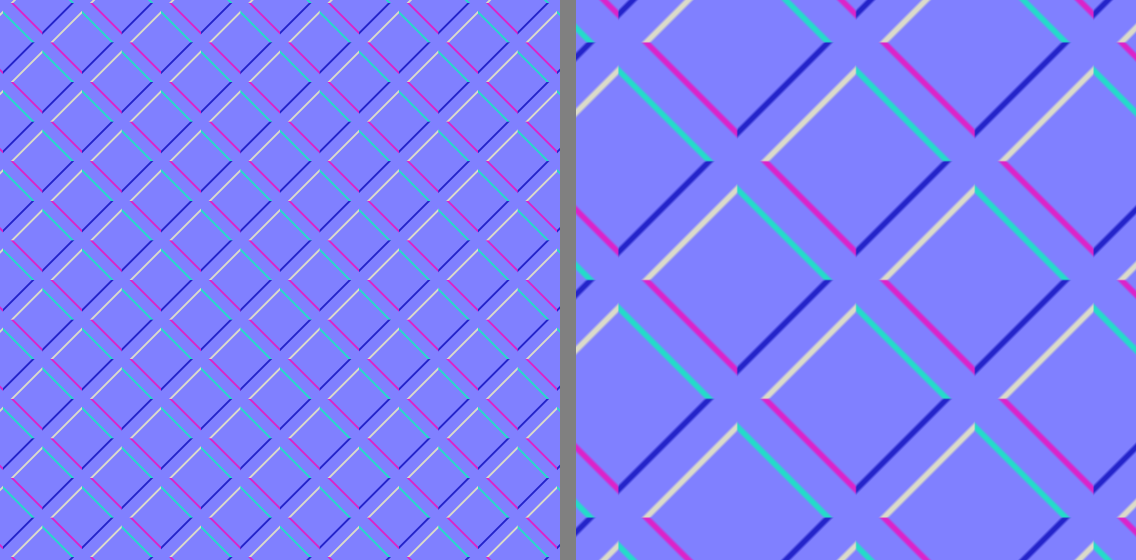
Left, the full canvas; right, a detail of the centre.
Reproduce this texture map procedurally as a three.js fragment shader.

```glsl
// Normal map of a diagonal lattice of square tiles with thin bevelled rims.
varying vec2 vUv;

// 1 inside the band between inner and outer, with soft edges
float band(float d, float inner, float outer, float soft) {
  return smoothstep(inner - soft, inner + soft, d)
       * (1.0 - smoothstep(outer - soft, outer + soft, d));
}

void main() {
  // Lattice turned 45 degrees about the centre, ten cells per canvas width
  vec2 p = vUv - 0.5;
  vec2 lattice = 10.0 * vec2(p.x + p.y, p.y - p.x) * inversesqrt(2.0);
  vec2 cell = fract(lattice) - 0.5;
  vec2 a = abs(cell);

  // Square rim around each tile
  float rim = band(max(a.x, a.y), 0.366, 0.4, 0.011);

  // Slope of the nearest side, blended at the mitred corners
  vec2 risingSide = sign(cell.x) * vec2(-1.0, 1.0);
  vec2 fallingSide = sign(cell.y) * vec2(1.0, 1.0);
  vec2 slope = mix(fallingSide, risingSide, smoothstep(-0.01, 0.01, a.x - a.y));

  // Flat normal, tilted along the rim
  vec3 flatNormal = vec3(0.5, 0.5, 1.0);
  vec3 tilt = vec3(0.36 * slope, -0.21);
  gl_FragColor = vec4(flatNormal + tilt * rim, 1.0);
}
```
